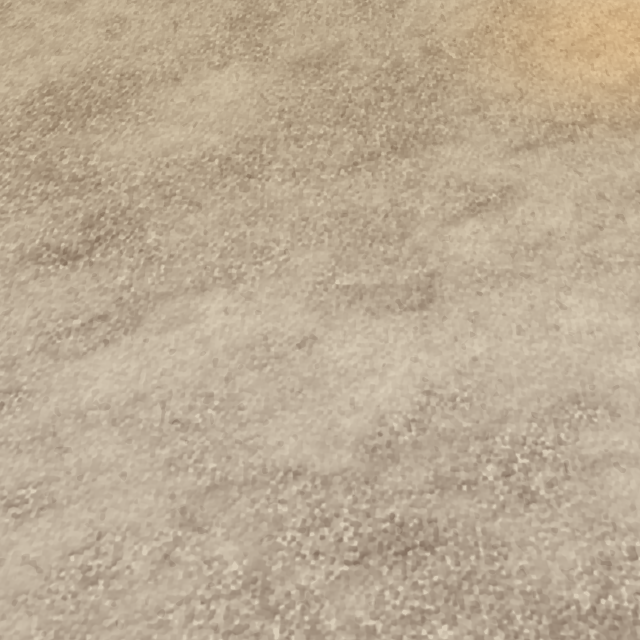
Write a WebGL 1 fragment shader that draws this texture.

```glsl
precision highp float;

uniform vec2 u_resolution;

// Colours
const vec3 SHADE_COLOR = vec3(0.605, 0.535, 0.465);
const vec3 LIGHT_COLOR = vec3(0.812, 0.760, 0.680);
const vec3 FAR_TINT = vec3(0.004, -0.008, -0.040);
const vec3 GLOW_TINT = vec3(0.055, -0.005, -0.070);

// Layout
const float TILT = 0.45;          // how much the ground recedes upwards
const float STREAK_ANGLE = 0.32;  // radians above the horizontal
const vec2 GLOW_CENTER = vec2(1.0, 0.95);

// Feature frequencies, in cells per canvas width
const vec2 PATCH_FREQ = vec2(2.6, 5.0);
const vec2 STREAK_FREQ = vec2(5.0, 34.0);
const float GRAIN_FREQ = 125.0;
const float CLUMP_FREQ = 48.0;

// Strengths
const float BASE_TONE = 0.65;
const float PATCH_GAIN = 0.95;
const float STREAK_GAIN = 0.26;
const float CLUMP_GAIN = 0.32;
const float GRAIN_SMOOTH = 0.30;
const float GRAIN_ROUGH = 0.80;
const float RELIEF_GAIN = 0.28;
const float SPARKLE_GAIN = 0.30;
const float PIT_GAIN = 0.30;

vec3 hash3(vec2 cell) {
  vec3 p = fract(cell.xyx * vec3(0.1031, 0.1030, 0.0973));
  p += dot(p, p.yxz + 33.33);
  return fract((p.xxy + p.yzz) * p.zyx);
}

// Soft cellular noise: random cell levels blended by distance
float softCells(vec2 p) {
  vec2 cell = floor(p);
  vec2 local = p - cell;
  float level = 0.0;
  float total = 0.0;
  for (int j = -1; j <= 1; j++) {
    for (int i = -1; i <= 1; i++) {
      vec2 offset = vec2(float(i), float(j));
      vec3 rnd = hash3(cell + offset);
      vec2 d = offset + 0.15 + 0.7 * rnd.xy - local;
      float weight = exp(-5.0 * dot(d, d));
      level += weight * rnd.z;
      total += weight;
    }
  }
  return level / total;
}

// Centred sum of three octaves
float patches(vec2 p) {
  float sum = 0.48 * softCells(p);
  sum += 0.30 * softCells(p * 2.3 + 17.3);
  sum += 0.22 * softCells(p * 5.6 + 41.7);
  return sum - 0.5;
}

// Receding ground plane with locally even proportions
vec2 groundPoint(vec2 uv) {
  float nearness = 1.0 - TILT * uv.y;
  return vec2((uv.x - 0.5) / nearness, -log(nearness) / TILT) + 5.0;
}

void main() {
  vec2 uv = gl_FragCoord.xy / u_resolution;
  vec2 ground = groundPoint(uv);
  float c = cos(STREAK_ANGLE);
  float s = sin(STREAK_ANGLE);
  vec2 along = vec2(c * ground.x + s * ground.y, c * ground.y - s * ground.x);
  float farness = smoothstep(0.3, 1.0, uv.y);

  // Worn patches and thin wind-drawn streaks
  float patchTone = patches(along * PATCH_FREQ);
  vec2 bend = vec2(0.0, 0.012 * sin(along.x * 19.0) + 0.006 * sin(along.x * 47.0));
  float streakNoise = softCells((along + bend) * STREAK_FREQ);
  float streakMask = smoothstep(0.40, 0.75, softCells(along * PATCH_FREQ * 1.7 + 73.0));
  float streak = smoothstep(0.55, 0.88, streakNoise) * streakMask;

  // Grains, rougher in the dark patches and nearby
  float roughness = smoothstep(0.14, -0.16, patchTone) * mix(1.0, 0.55, farness);
  vec2 grainPoint = ground * GRAIN_FREQ;
  float grain = softCells(grainPoint);
  float relief = grain - softCells(grainPoint + vec2(0.35, -0.50));
  float clump = softCells(along * CLUMP_FREQ * vec2(0.75, 1.25)) - 0.5;
  float sparkle = smoothstep(0.82, 0.96, grain) * roughness;
  float pit = smoothstep(0.16, 0.04, softCells(ground * CLUMP_FREQ * 1.6 + 29.0));

  float tone = BASE_TONE + PATCH_GAIN * patchTone - 0.07 * farness;
  tone += CLUMP_GAIN * clump * mix(0.6, 1.0, roughness);
  tone += mix(GRAIN_SMOOTH, GRAIN_ROUGH, roughness) * (grain - 0.5);
  tone += RELIEF_GAIN * relief * mix(0.5, 1.0, roughness);
  tone += SPARKLE_GAIN * sparkle - STREAK_GAIN * streak - PIT_GAIN * pit;

  // Warmer colour far away and a glow in the upper corner
  float glow = 1.0 - smoothstep(0.0, 0.32, length((uv - GLOW_CENTER) * vec2(0.8, 1.5)));
  vec3 color = mix(SHADE_COLOR, LIGHT_COLOR, clamp(tone, -0.35, 1.2));
  color += FAR_TINT * farness + GLOW_TINT * glow;
  gl_FragColor = vec4(color, 1.0);
}
```
